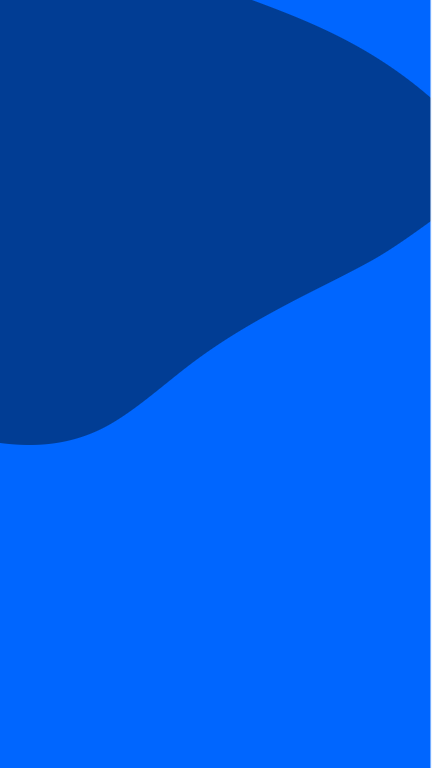
Reproduce this background procedurally as a Shadertoy shader.

```glsl
// A deep blue wave with a curved tip over a flat bright blue ground.
#define GROUND_COLOR vec3(0.0, 0.4, 1.0)
#define WAVE_COLOR vec3(0.005, 0.24, 0.58)
#define RIM_COLOR vec3(0.93, 0.96, 1.0)
#define RIM_WIDTH 0.00347

const int KNOT_COUNT = 6;

// Knots of the lower edge: x, height, slope
const vec3 LOWER_EDGE[KNOT_COUNT] = vec3[KNOT_COUNT](
    vec3(0.0, 0.4232, -0.073),
    vec3(0.2245, 0.4388, 0.253),
    vec3(0.4282, 0.5202, 0.439),
    vec3(0.6667, 0.6044, 0.298),
    vec3(0.8565, 0.6595, 0.309),
    vec3(0.9977, 0.7122, 0.405));

// Ends of the upper edge, in the same form
const vec3 UPPER_START = vec3(0.5833, 1.0, -0.208);
const vec3 UPPER_END = vec3(0.9977, 0.8724, -0.489);

// Cubic Hermite height between two knots
float hermite(vec3 a, vec3 b, float x) {
    float span = b.x - a.x;
    float t = (x - a.x) / span;
    float s = 1.0 - t;
    return s * s * ((1.0 + 2.0 * t) * a.y + t * span * a.z)
         + t * t * ((3.0 - 2.0 * t) * b.y - s * span * b.z);
}

float lowerHeight(float x) {
    float height = hermite(LOWER_EDGE[0], LOWER_EDGE[1], x);
    for (int i = 1; i < KNOT_COUNT - 1; i++) {
        if (x >= LOWER_EDGE[i].x) {
            height = hermite(LOWER_EDGE[i], LOWER_EDGE[i + 1], x);
        }
    }
    return height;
}

// Smooth coverage, one pixel wide, of the side where d is positive
float coverage(float d) {
    float pixel = max(length(vec2(dFdx(d), dFdy(d))), 1e-6);
    return clamp(0.5 + d / pixel, 0.0, 1.0);
}

void mainImage(out vec4 fragColor, in vec2 fragCoord) {
    vec2 uv = fragCoord / iResolution.xy;

    // Wave body between its two edges
    float aboveLower = coverage(uv.y - lowerHeight(uv.x));
    float belowUpper = coverage(hermite(UPPER_START, UPPER_END, uv.x) - uv.y);
    vec3 color = mix(GROUND_COLOR, WAVE_COLOR, aboveLower * belowUpper);

    // Thin pale rim on the right
    color = mix(color, RIM_COLOR, coverage(uv.x - 1.0 + RIM_WIDTH));

    fragColor = vec4(color, 1.0);
}
```
